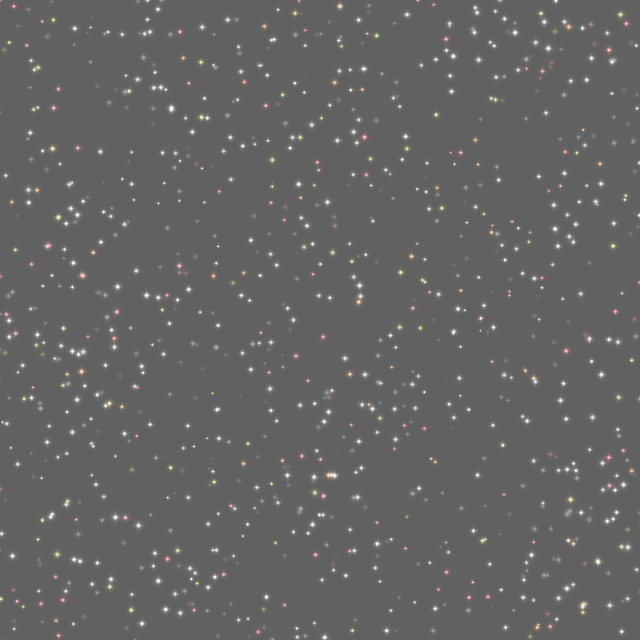
A WebGL 2 fragment shader for this texture:

```glsl
#version 300 es
precision highp float;
// Scattered soft white, grey and pastel sparkles on a flat grey ground.

#define GROUND vec3(0.379)
#define LAYERS 4
#define CELLS 20.0          // grid cells across the canvas, per layer
#define DENSITY 0.62        // mean chance that a cell holds a star
#define CLUMPING 0.75       // how strongly density follows the noise
#define CORE_MIN 0.0014     // core radius of the smallest star
#define CORE_MAX 0.0040     // core radius of the largest star
#define HALO 0.22           // strength of the wide glow
#define SPIKE 0.16          // pinch of the glow into four points
#define FAINT_SHARE 0.36
#define TINTED_SHARE 0.34

uniform vec2 u_resolution;
out vec4 fragColor;

vec3 hash3(vec3 p) {
  p = fract(p * vec3(0.1031, 0.1030, 0.0973));
  p += dot(p, p.yxz + 33.33);
  return fract((p.xxy + p.yxx) * p.zyx);
}

float gradientDot(vec2 cell, vec2 offset) {
  float angle = 6.2832 * hash3(vec3(cell, 71.0)).x;
  return dot(vec2(cos(angle), sin(angle)), offset);
}

float gradientNoise(vec2 p) {
  vec2 i = floor(p), f = fract(p);
  vec2 w = f * f * f * (f * (f * 6.0 - 15.0) + 10.0);
  vec2 e = vec2(1.0, 0.0);
  return mix(
    mix(gradientDot(i, f), gradientDot(i + e, f - e), w.x),
    mix(gradientDot(i + e.yx, f - e.yx), gradientDot(i + 1.0, f - 1.0), w.x),
    w.y);
}

// Pale pink, orange, yellow or lime
vec3 pastel(float pick) {
  vec3 c = mix(vec3(1.0, 0.62, 0.75), vec3(1.0, 0.58, 0.56), step(0.2, pick));
  c = mix(c, vec3(1.0, 0.77, 0.56), step(0.45, pick));
  c = mix(c, vec3(0.98, 0.95, 0.60), step(0.65, pick));
  return mix(c, vec3(0.83, 0.97, 0.57), step(0.87, pick));
}

// Core (x) and halo (y) brightness of a four-pointed sparkle
vec2 sparkle(vec2 d, float radius) {
  d = abs(d);
  vec2 root = sqrt(d);
  float pinched = (root.x + root.y) * (root.x + root.y);
  float r = mix(length(d), pinched, SPIKE) / radius;
  return vec2(exp(-r * r), HALO * exp(-r * r * 0.23));
}

vec3 addStar(vec3 colour, vec2 d, float regionalSize, vec3 kind, vec3 look) {
  float size = clamp(mix(look.x, regionalSize, 0.4), 0.0, 1.0);
  float radius = mix(CORE_MIN, CORE_MAX, size);
  bool faint = kind.y < FAINT_SHARE;
  bool tinted = look.y < TINTED_SHARE;

  vec2 light = sparkle(d, radius);
  float strength = faint ? mix(0.12, 0.5, look.z) : mix(0.8, 1.0, look.z);
  float glow = min(light.x + light.y, 1.0) * strength;

  vec3 tint = tinted ? pastel(kind.z) : vec3(1.0);
  float whitening = faint ? 0.0 : 0.65 * light.x * light.x;
  return mix(colour, mix(tint, vec3(1.0), whitening), glow);
}

void main() {
  vec2 uv = gl_FragCoord.xy / u_resolution.y;
  vec3 colour = GROUND;

  for (int layer = 0; layer < LAYERS; layer++) {
    float seed = float(layer) * 17.0 + 5.0;
    vec2 shift = hash3(vec3(seed, 3.0, 9.0)).xy + 40.0;
    vec2 grid = uv * CELLS + shift;
    vec2 home = floor(grid);

    for (int y = -1; y <= 1; y++) {
      for (int x = -1; x <= 1; x++) {
        vec2 cell = home + vec2(x, y);
        vec3 place = hash3(vec3(cell, seed));
        vec3 kind = hash3(vec3(cell + 113.0, seed + 2.0));
        vec3 look = hash3(vec3(cell + 251.0, seed + 4.0));

        // Regional clumping of star count and star size
        vec2 centre = (cell - shift) / CELLS;
        float crowd = gradientNoise(centre * 7.0 + 20.0);
        float regionalSize = 0.5 + 0.9 * gradientNoise(centre * 5.0 + 50.0);
        if (kind.x > DENSITY + CLUMPING * crowd) continue;

        vec2 d = (grid - cell - place.xy) / CELLS;
        colour = addStar(colour, d, regionalSize, kind, look);
      }
    }
  }
  fragColor = vec4(colour, 1.0);
}
```
